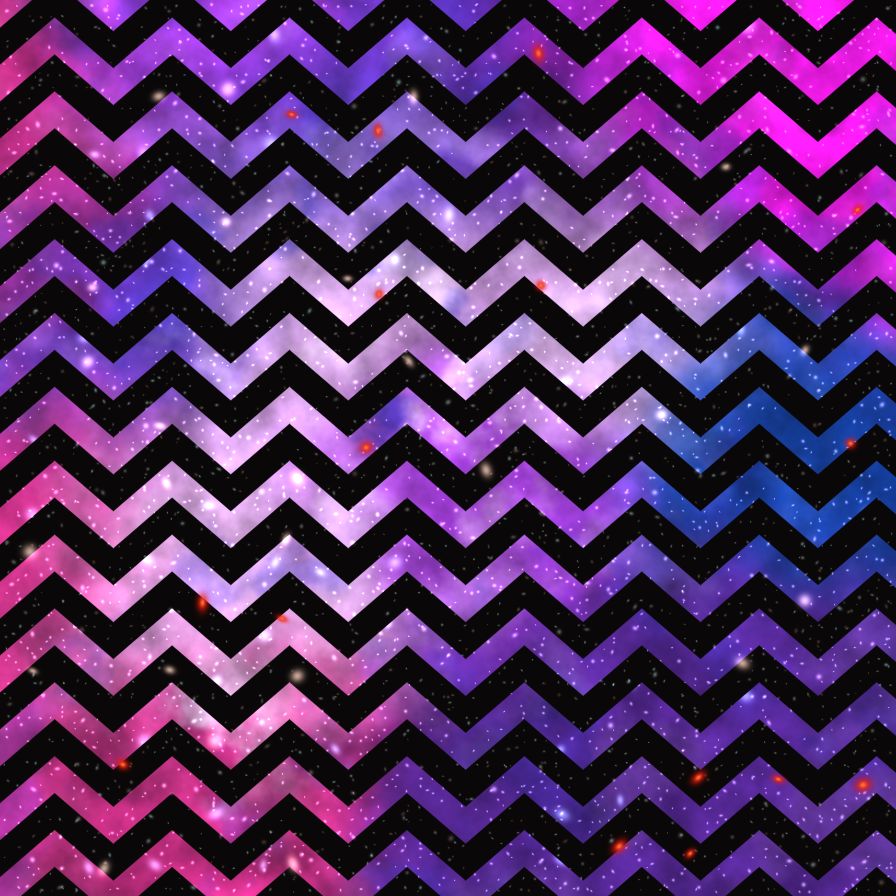
Give the GLSL for this pattern, as a WebGL 2 fragment shader.

```glsl
#version 300 es
precision highp float;

#define COLUMNS 7.63
#define ROWS 12.13
#define PEAK vec2(0.061, 0.9805)
#define ZIGZAG_HEIGHT 0.0565
#define BAND_SHARE 0.5
#define EDGE_SOFTNESS 0.0011
#define ZONE_SHARPNESS 75.0
#define CLOUD_CONTRAST 0.85
#define STAR_GAIN 0.8

uniform vec2 u_resolution;
out vec4 fragColor;

const vec3 NIGHT = vec3(0.035, 0.026, 0.028);
const vec3 HAZE = vec3(0.93, 0.83, 0.97);
const vec3 DEEP_BLUE = vec3(0.20, 0.20, 0.74);

// violet, orchid, rose, magenta, pale pink, blue, indigo
const vec3 PALETTE[7] = vec3[7](
    vec3(0.32, 0.15, 0.56), vec3(0.64, 0.24, 0.86), vec3(0.76, 0.18, 0.50),
    vec3(0.91, 0.10, 0.88), vec3(0.89, 0.70, 0.93), vec3(0.08, 0.25, 0.63),
    vec3(0.29, 0.20, 0.72));

// Nebula zones: centre x, centre y, palette index
const vec3 ZONES[16] = vec3[16](
    vec3(0.02, 0.76, 2), vec3(0.28, 0.95, 1), vec3(0.76, 0.94, 3), vec3(0.98, 0.80, 3),
    vec3(0.36, 0.85, 6), vec3(0.62, 0.84, 0), vec3(0.10, 0.65, 6), vec3(0.38, 0.68, 4),
    vec3(0.64, 0.67, 4), vec3(0.86, 0.53, 5), vec3(0.52, 0.47, 1), vec3(0.24, 0.38, 4),
    vec3(0.03, 0.44, 2), vec3(0.25, 0.15, 2), vec3(0.58, 0.16, 0), vec3(0.87, 0.22, 0));

float hash(vec2 p) {
    vec3 q = fract(p.xyx * vec3(0.1031, 0.1030, 0.0973));
    q += dot(q, q.yzx + 33.33);
    return fract((q.x + q.y) * q.z);
}

float noise(vec2 p) {
    vec2 cell = floor(p), f = fract(p);
    f = f * f * (3.0 - 2.0 * f);
    return mix(mix(hash(cell), hash(cell + vec2(1, 0)), f.x),
               mix(hash(cell + vec2(0, 1)), hash(cell + vec2(1, 1)), f.x), f.y);
}

float fbm(vec2 p) {
    float sum = 0.0, weight = 0.5;
    for (int i = 0; i < 5; i++) {
        sum += weight * noise(p);
        p = mat2(1.6, 1.2, -1.2, 1.6) * p + 7.3;
        weight *= 0.5;
    }
    return sum;
}

float glow(vec2 p, vec2 centre, float radius) {
    vec2 d = (p - centre) / radius;
    return exp(-dot(d, d));
}

// Blend of colour zones, broken up by drifting clouds
vec3 nebula(vec2 p) {
    vec2 warped = p + 0.12 * (vec2(fbm(p * 9.0 + 3.0), fbm(p * 9.0 + 41.0)) - 0.48);
    vec3 sum = vec3(0.0);
    float total = 0.0;
    for (int i = 0; i < 16; i++) {
        vec2 d = warped - ZONES[i].xy;
        float weight = exp(-ZONE_SHARPNESS * dot(d, d));
        sum += weight * PALETTE[int(ZONES[i].z)];
        total += weight;
    }
    vec3 color = sum / total;
    float core = glow(p, vec2(0.43, 0.58), 0.23);
    float ember = glow(p, vec2(0.24, 0.19), 0.09);
    float blueCloud = smoothstep(0.50, 0.68, fbm(p * 11.0 + 17.0));
    float paleCloud = smoothstep(0.44, 0.70, fbm(p * 13.0 + 90.0));
    color = mix(color, DEEP_BLUE, blueCloud * (0.25 + 0.4 * core));
    color = mix(color, HAZE, paleCloud * (0.08 + 0.72 * core + 0.75 * ember));
    return color * (1.0 + CLOUD_CONTRAST * (fbm(p * 24.0 + 5.0) - 0.48));
}

// One randomly placed, slightly stretched spot in some cells of a grid
float spots(vec2 p, float cells, float density, float radius, float seed) {
    vec2 cell = floor(p * cells), id = cell + seed;
    vec2 centre = 0.34 + 0.32 * vec2(hash(id + 11.0), hash(id + 23.0));
    vec2 d = fract(p * cells) - centre;
    float angle = 6.2832 * hash(id + 37.0);
    d = mat2(cos(angle), -sin(angle), sin(angle), cos(angle)) * d;
    d.x *= 1.0 + 0.7 * hash(id + 53.0);
    float size = radius * (0.55 + 0.45 * hash(id + 71.0));
    return step(hash(id), density) * exp(-dot(d, d) / (size * size));
}

void main() {
    vec2 p = gl_FragCoord.xy / u_resolution;

    // Chevron bands
    float fold = 2.0 * abs(fract((p.x - PEAK.x) * COLUMNS + 0.5) - 0.5);
    float row = (PEAK.y - p.y - fold * ZIGZAG_HEIGHT) * ROWS;
    float offCentre = abs(fract(row - 0.5 * BAND_SHARE + 0.5) - 0.5);
    float soft = ROWS * max(EDGE_SOFTNESS, 0.8 / u_resolution.y);
    float band = 1.0 - smoothstep(-soft, soft, offCentre - 0.5 * BAND_SHARE);
    vec3 color = mix(NIGHT, nebula(p), band);

    // Fine stars and coloured specks
    for (int i = 0; i < 4; i++) {
        float n = float(i), cells = 78.0 - 13.0 * n;
        float star = spots(p, cells, 0.30 - 0.03 * n, 0.12, 101.0 * n + 9.0);
        float tone = hash(floor(p * cells) + 19.0 * n);
        vec3 tint = mix(vec3(0.95, 0.68, 0.58), vec3(0.62, 0.85, 0.86), tone);
        tint = mix(tint, vec3(0.92, 0.82, 1.0), band);
        color += STAR_GAIN * star * tint * mix(0.25 + 0.4 * tone, 0.7, band);
    }

    // Blue-white clusters, cream galaxies and red suns
    color += band * spots(p, 15.0, 0.22, 0.13, 311.0) * vec3(0.38, 0.46, 0.6);
    color += spots(p, 14.0, 0.13, 0.12, 523.0) * vec3(0.75, 0.62, 0.56);
    float sun = spots(p, 11.0, 0.11, 0.11, 737.0);
    color = mix(color, vec3(0.92, 0.10, 0.05), sun) + pow(sun, 6.0) * vec3(0.1, 0.35, 0.15);

    fragColor = vec4(clamp(color, 0.0, 1.0), 1.0);
}
```
